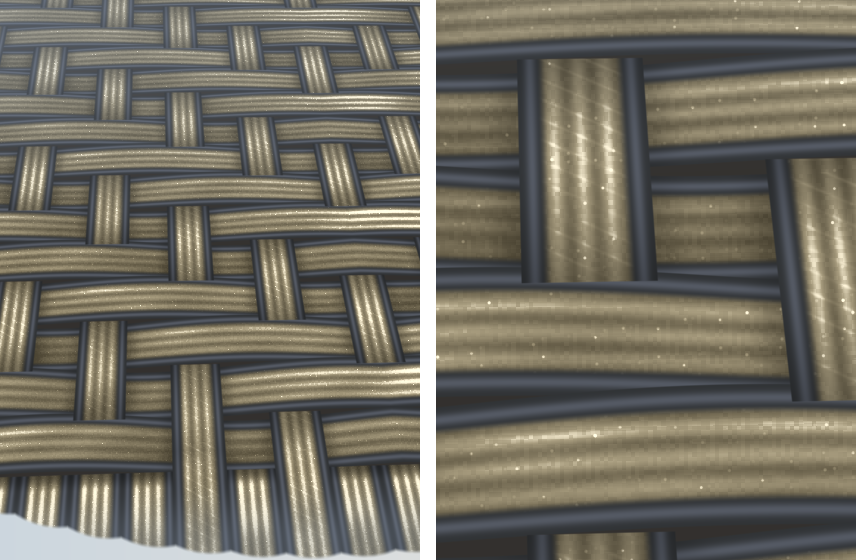
Left: the whole. Right: its middle third, enlarged.
A WebGL 1 fragment shader for this texture:

```glsl
precision highp float;
// Woven gold and black cane seen in perspective: ribbed strands in an
// over-two, under-two weave that reverses like a herringbone, ending in a
// wrapped rim. Canvas points map to weave units: u = column, k = row.
uniform vec2 u_resolution;

float hash(vec2 p) {
  return fract(sin(dot(p, vec2(41.3, 289.1))) * 4375.5);
}

// Cellular noise: small round flecks of dust, zero elsewhere
float flecks(vec2 p) {
  vec2 cell = floor(p);
  vec2 center = 0.3 + 0.4 * vec2(hash(cell), hash(cell + 7.0));
  float dust = step(0.9, hash(cell + 3.0)) * hash(cell + 11.0);
  return dust * (1.0 - smoothstep(0.06, 0.28, length(fract(p) - center)));
}

// Three gold ribs between black edges; v runs from -1 to 1 across
vec3 strand(float v, float light, float soft, float wear) {
  float rib = 0.5 + 0.5 * cos(v * 15.2 + 0.5);
  float shine = clamp(light * (0.4 + 0.6 * rib) + wear, 0.0, 1.2);
  vec3 gold = mix(vec3(0.33, 0.3, 0.225), vec3(0.76, 0.71, 0.58), shine);
  gold += vec3(0.24, 0.25, 0.27) * smoothstep(0.72, 1.05, shine);
  float d = (abs(v) - 0.8) / 0.09;
  vec3 black = mix(vec3(0.19, 0.2, 0.21), vec3(0.33, 0.35, 0.39), exp(-d * d));
  return mix(gold, black, smoothstep(0.62 - soft, 0.62 + soft, abs(v)));
}

void main() {
  // Height units, with y running downward
  vec2 p = gl_FragCoord.xy / u_resolution;
  p = vec2(p.x * 0.75, 1.0 - p.y);
  float px = 1.0 / u_resolution.y;

  // Perspective: columns fan out and rows widen toward the viewer
  float spacing = 0.108 + 0.09 * p.y;
  float u = (p.x - 0.319 - 0.045 * p.y) / spacing;
  float depth = p.y * (1.0 + 0.038 * p.x) + 1.09;
  float k = 35.74 / depth - 18.9;
  float softU = px / spacing;
  float softK = 35.74 * px / (depth * depth);

  // Uneven tarnish, fine grain and dust
  float tarnish = 0.04 * sin(p.x * 31.0 + 3.0 * sin(p.y * 17.0))
                + 0.03 * sin(p.y * 73.0 + p.x * 47.0)
                + 0.1 * (hash(floor(p * 380.0)) - 0.5);
  float dust = 0.4 * flecks(p * 190.0);
  vec3 color = vec3(0.2, 0.19, 0.18);

  // Horizontal strands, back to front, bowing over pairs of columns
  float col = floor(u + 0.5);
  float phase = abs(col - 2.0) + 2.0;
  for (int i = 0; i < 3; i++) {
    float row = floor(k + 0.5) + 1.0 - float(i);
    float along = mod(row - abs(u - 2.0) - 2.0, 4.0);
    float lift = cos((along - 2.5) * 1.5708);
    float v = (k - row - 0.09 * lift) / (0.5 + 0.025 * lift);
    float cover = 1.0 - smoothstep(1.0 - 2.0 * softK, 1.0 + 2.0 * softK, abs(v));
    float under = step(mod(row - phase, 4.0), 1.5);
    float shadow = 1.0 - 0.5 * under * (1.0 - smoothstep(0.22, 0.44, abs(u - col)));
    float light = (0.6 + 0.27 * lift + 0.14 * sin(u * 2.1 + row * 1.7)) * shadow;
    float brushed = 0.06 * (hash(vec2(row, floor(k * 40.0))) - 0.5);
    light += 0.14 * (hash(vec2(row, 5.0)) - 0.5) + 0.2 * v + 0.25 * (p.x - 0.3);
    vec3 cane = strand(v, light, 0.05 + 2.0 * softK, tarnish + brushed + dust);
    color = mix(color, cane * mix(0.75, 1.0, shadow), cover * step(-0.5, row));
  }

  // Vertical strands where they pass over two rows, some running on down the rim
  float drop = -0.5 - k;
  float rise = mod(max(k, -0.4) + 1.0 - phase, 4.0) - 0.5;
  float v = (u - col) / 0.265;
  float over = (1.0 - smoothstep(1.0 - 4.0 * softU, 1.0 + 4.0 * softU, abs(v)))
             * smoothstep(-0.03 - softK, -0.03 + softK, rise)
             * (1.0 - smoothstep(2.03 - softK, 2.03 + softK, rise));
  float arch = sin(clamp(rise, 0.0, 2.0) * 1.5708);
  arch = max(arch, 0.85 * smoothstep(-1.0, 0.1, drop));
  float scratch = pow(0.5 + 0.5 * sin(k * 32.0 + v * 9.0), 12.0)
                * hash(vec2(col, floor(k * 5.0))) * 0.13;
  float glow = 0.6 + 0.36 * arch + 0.16 * (hash(vec2(col, phase)) - 0.5);
  vec3 upright = strand(v, glow, 0.06 + 4.0 * softU, tarnish + scratch + dust);
  upright *= 0.8 + 0.2 * arch;

  // Rim: closely wrapped strands at half the column spacing
  float wrap = floor(u * 2.0 + 0.5);
  float w = (u * 2.0 - wrap) / 0.5;
  float bend = smoothstep(0.0, 0.3, drop) * (1.0 - 0.3 * smoothstep(0.7, 1.3, drop));
  float rimLight = 0.4 + 0.65 * bend + 0.15 * (hash(vec2(wrap, 2.0)) - 0.5);
  vec3 rim = strand(w, rimLight, 0.07 + 4.0 * softU, tarnish + dust);
  color = mix(color, rim * (0.7 + 0.3 * bend), smoothstep(-softK, softK, drop));
  color = mix(color, upright, over);
  color = mix(color, vec3(0.51, 0.57, 0.65), 0.3 * smoothstep(0.1, 1.2, drop));

  // Pale floor beyond the curved lower edge
  float bow = (p.x - 0.547) / 0.547;
  float edge = 0.996 - 0.078 * bow * bow - 0.008 * w * w;
  vec3 ground = mix(vec3(0.8, 0.84, 0.87), vec3(0.88, 0.88, 0.87), p.x);
  color = mix(color, ground, smoothstep(edge - 0.003 - px, edge + 0.003 + px, p.y));

  // Cool window haze over the far side, strongest at the left
  float far = 1.0 - smoothstep(0.0, 0.5, p.y);
  color = mix(color, vec3(0.57, 0.63, 0.71), far * (0.38 - 0.3 * p.x));
  gl_FragColor = vec4(color, 1.0);
}
```
